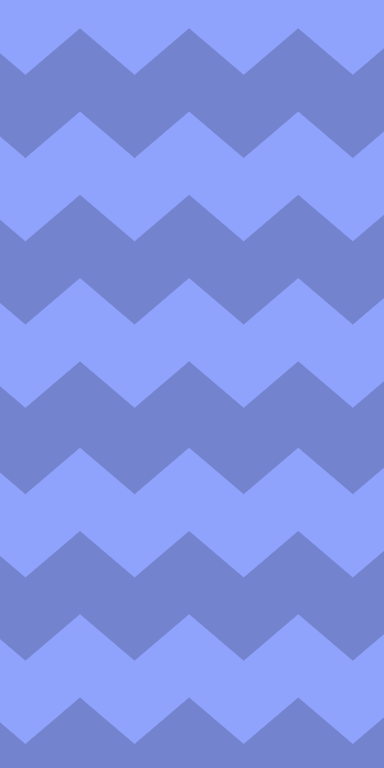
Give the GLSL for this pattern, as a WebGL 2 fragment shader.

```glsl
#version 300 es
precision highp float;
// Horizontal chevron stripes in two periwinkle blues.
// A triangle wave bends the depth below the top edge, and a second
// triangle wave over that depth gives the distance to the stripe edges.

// Lengths are in canvas widths, depths run down from the top.
#define PERIOD 0.2842      // peak to peak
#define PEAK_X 0.2083      // position of one peak
#define AMPLITUDE 0.1211   // peak to valley
#define FIRST_EDGE 0.0737  // depth of the topmost peak
#define BAND 0.2168        // height of one stripe
#define SEAM_BAND 4.5      // the stripe here is slightly taller
#define SEAM_EXTRA 0.0082  // its added height
#define LIGHT_BLUE vec3(0.561, 0.639, 0.992)
#define DARK_BLUE vec3(0.454, 0.514, 0.804)

uniform vec2 u_resolution;
out vec4 fragColor;

// 0 at the peaks, 1 in the valleys
float zigzag(float x) {
    return 2.0 * abs(fract((x - PEAK_X) / PERIOD + 0.5) - 0.5);
}

// Signed distance to the nearest stripe edge, positive in dark stripes
float stripeDistance(vec2 p) {
    float depth = p.y - FIRST_EDGE - AMPLITUDE * zigzag(p.x);
    // Collapse the extra height so that all stripes become equal
    depth -= clamp(depth - SEAM_BAND * BAND, 0.0, SEAM_EXTRA);
    float vertical = BAND * (0.5 - abs(mod(depth / BAND + 0.5, 2.0) - 1.0));
    float slope = 2.0 * AMPLITUDE / PERIOD;
    return vertical / sqrt(1.0 + slope * slope);
}

void main() {
    float pixel = 1.0 / u_resolution.x;
    vec2 p = vec2(gl_FragCoord.x, u_resolution.y - gl_FragCoord.y) * pixel;
    float dark = clamp(stripeDistance(p) / pixel + 0.5, 0.0, 1.0);
    fragColor = vec4(mix(LIGHT_BLUE, DARK_BLUE, dark), 1.0);
}
```
